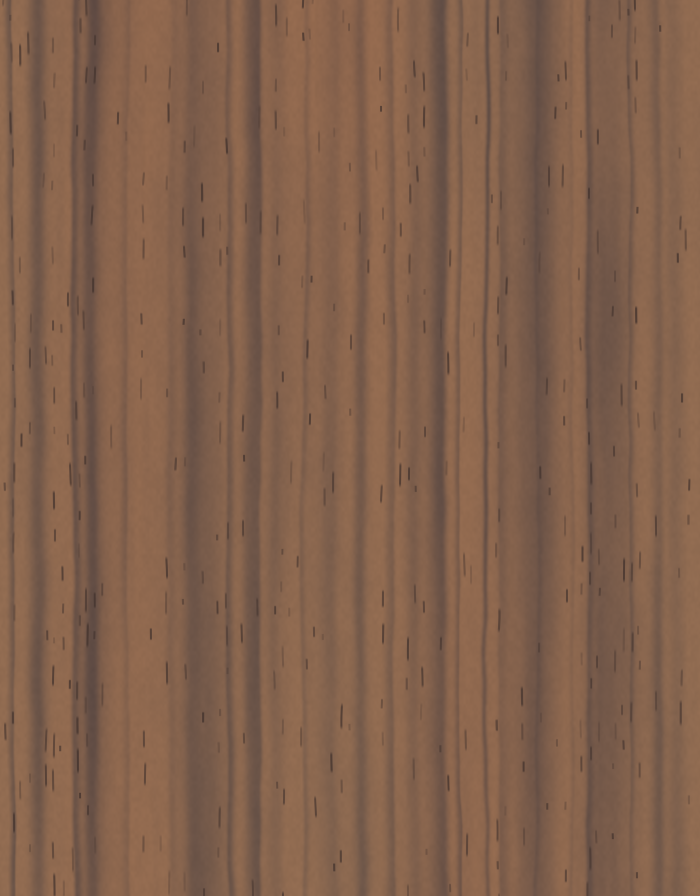
A Shadertoy shader for this texture:

```glsl
// Straight-grained brown wood veneer with soft dark bands, thin streaks and fine pores.
#define LIGHT_WOOD vec3(0.575, 0.418, 0.312)
#define DARK_WOOD vec3(0.355, 0.285, 0.262)
#define RED_TINT vec3(0.022, -0.010, -0.016)
#define PORE_COLOR vec3(0.25, 0.19, 0.17)
#define BAND_COUNT 6
#define STREAK_COUNT 24
#define WOBBLE 0.007
#define MOTTLE 0.18
#define GRAIN 0.035
#define PORE_GRID vec2(85.0, 20.0)
#define PORE_SHARE 0.20

float hash(vec2 p) {
    return fract(sin(dot(p, vec2(127.1, 311.7))) * 43758.5453);
}

float noise(vec2 p) {
    vec2 cell = floor(p), f = fract(p);
    f = f * f * (3.0 - 2.0 * f);
    return mix(mix(hash(cell), hash(cell + vec2(1, 0)), f.x),
               mix(hash(cell + vec2(0, 1)), hash(cell + vec2(1, 1)), f.x), f.y);
}

// Bell profile with a separate softness on each side
float streak(float offset, float leftWidth, float rightWidth) {
    float t = offset / (offset < 0.0 ? leftWidth : rightWidth);
    return exp(-t * t);
}

// Layer of dark lines spread over the width; returns the light left over
float lineLayer(vec2 p, int count, float seed, vec2 widths, vec2 strengths) {
    float lightLeft = 1.0;
    for (int i = 0; i < count; i++) {
        float id = float(i) + seed;
        float center = (float(i) + 0.1 + 0.8 * hash(vec2(id, 1.0))) / float(count);
        float size = hash(vec2(id, 2.0));
        float width = mix(widths.x, widths.y, size * size);
        float strength = mix(strengths.x, strengths.y, hash(vec2(id, 3.0)));
        strength *= 0.75 + 0.5 * noise(vec2(id * 7.0, p.y * 3.5));
        float sway = 0.003 * (noise(vec2(id * 5.0, p.y * 9.0)) - 0.5);
        float lean = mix(0.45, 1.3, hash(vec2(id, 4.0)));
        float line = streak(p.x - center + sway, width * lean, width * (1.75 - lean));
        lightLeft *= 1.0 - min(strength * line, 0.95);
    }
    return lightLeft;
}

// Short thin vertical dashes, denser in some columns
float pores(vec2 p, float pixel) {
    vec2 q = p * PORE_GRID;
    float column = floor(q.x);
    q.y += 9.0 * hash(vec2(column, 5.0));
    vec2 cell = vec2(column, floor(q.y));
    float density = PORE_SHARE * 2.5 * pow(hash(vec2(column, 6.0)), 2.0);
    float present = step(hash(cell + 17.0), density);
    float halfLength = mix(0.1, 0.42, hash(cell + 31.0));
    float across = abs(fract(q.x) - mix(0.3, 0.7, hash(cell + 47.0))) / PORE_GRID.x;
    float along = abs(fract(q.y) - 0.5);
    float body = 1.0 - smoothstep(0.0006, 0.0006 + 1.2 * pixel, across);
    float ends = 1.0 - smoothstep(halfLength * 0.6, halfLength, along);
    return present * body * ends * mix(0.2, 0.75, hash(cell + 59.0));
}

void mainImage(out vec4 fragColor, in vec2 fragCoord) {
    vec2 p = fragCoord / iResolution.x;
    float pixel = 1.0 / iResolution.x;

    // Gentle waver of the fibres
    vec2 w = p;
    w.x += WOBBLE * (noise(vec2(p.x * 9.0, p.y * 4.0)) - 0.5);
    w.x += 0.0025 * (noise(vec2(p.x * 30.0, p.y * 20.0)) - 0.5);

    // Broad bands, narrow streaks and faint fibres add up to the darkness
    float lightLeft = lineLayer(w, BAND_COUNT, 11.0, vec2(0.014, 0.042), vec2(0.35, 0.75));
    lightLeft *= lineLayer(w, STREAK_COUNT, 53.0, vec2(0.004, 0.016), vec2(0.15, 0.70));
    float darkness = 1.0 - lightLeft;
    darkness += MOTTLE * (noise(vec2(w.x * 24.0, w.y * 1.5)) - 0.3);
    darkness += 0.10 * (noise(vec2(w.x * 90.0, w.y * 3.0)) - 0.5);
    darkness += 0.07 * (noise(vec2(w.x * 70.0, w.y * 18.0)) - 0.5);

    // Colour, with a slow drift towards red
    vec3 color = mix(LIGHT_WOOD, DARK_WOOD, clamp(darkness, 0.0, 1.0));
    color += RED_TINT * (noise(vec2(w.x * 6.0 + 3.0, w.y * 0.6)) - 0.45);

    // Fine surface grain and pores
    float grain = noise(p * vec2(190.0, 130.0)) + 0.6 * noise(p * vec2(330.0, 210.0)) - 0.8;
    color *= 1.0 + GRAIN * grain;
    color = mix(color, PORE_COLOR, pores(w, pixel));

    fragColor = vec4(color, 1.0);
}
```
